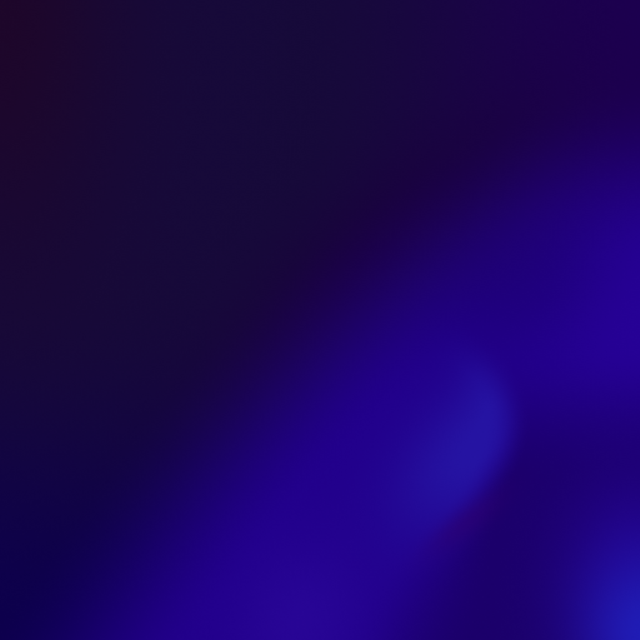
Reproduce this background procedurally as a WebGL 2 fragment shader.

```glsl
#version 300 es
precision highp float;

uniform vec2 u_resolution;
out vec4 fragColor;

// Night backdrop colours
const vec3 NIGHT = vec3(0.088, 0.038, 0.225);
const vec3 TOP_LEFT = vec3(0.115, 0.025, 0.165);
const vec3 TOP_RIGHT = vec3(0.110, 0.000, 0.310);
const vec3 LOW_LEFT = vec3(0.050, 0.000, 0.300);
const vec3 PLUM = vec3(0.100, 0.000, 0.245);

// Light colours
const vec3 VIOLET = vec3(0.132, 0.000, 0.545);
const vec3 POCKET = vec3(0.105, 0.000, 0.415);
const vec3 RIM = vec3(0.145, 0.075, 0.635);
const vec3 FOOT = vec3(0.155, 0.020, 0.585);
const vec3 SIDE = vec3(0.150, 0.005, 0.590);
const vec3 CORNER = vec3(0.125, 0.110, 0.710);
const vec3 FRINGE = vec3(0.180, 0.000, 0.430);

// Lobe shape and edges
const vec2 LOBE_FOOT = vec2(0.45, -0.05);
const vec2 LOBE_HEAD = vec2(0.66, 0.34);
const float LOBE_RADIUS = 0.135;
const float BAND_OUTER = 0.13;
const float BAND_INNER = -0.15;
const float GRAIN = 0.004;
const float GRAIN_CELLS = 512.0;

float hash(vec2 p) {
    return fract(sin(dot(p, vec2(127.1, 311.7))) * 43758.5453);
}

// Soft elliptical spot, rotated by angle
float glow(vec2 p, vec2 center, vec2 size, float angle) {
    float c = cos(angle), s = sin(angle);
    vec2 q = mat2(c, -s, s, c) * (p - center) / size;
    return exp(-dot(q, q));
}

float capsule(vec2 p, vec2 a, vec2 b, float radius) {
    vec2 ab = b - a;
    float t = clamp(dot(p - a, ab) / dot(ab, ab), 0.0, 1.0);
    return length(p - a - ab * t) - radius;
}

// Approximate distance above the curved upper edge of the light
float bandDistance(vec2 p) {
    float height = -0.22 + 1.75 * p.x - 0.78 * p.x * p.x;
    float slope = 1.75 - 1.56 * p.x;
    return (p.y - height) / sqrt(1.0 + slope * slope);
}

vec3 backdrop(vec2 p) {
    vec3 color = mix(NIGHT, LOW_LEFT, 1.0 - smoothstep(0.0, 0.55, p.y));
    color = mix(color, TOP_RIGHT, smoothstep(0.45, 1.0, p.x));
    color = mix(color, TOP_LEFT, glow(p, vec2(0.0, 1.0), vec2(0.18, 0.40), 0.0));
    return mix(color, PLUM, 0.8 * glow(p, vec2(0.58, 0.60), vec2(0.32, 0.10), 0.75));
}

void main() {
    vec2 p = gl_FragCoord.xy / u_resolution;
    vec3 color = backdrop(p);

    // Wide diagonal light
    float band = 1.0 - smoothstep(BAND_INNER, BAND_OUTER, bandDistance(p));
    vec3 light = mix(VIOLET, SIDE, glow(p, vec2(1.0, 0.52), vec2(0.14, 0.20), 0.0));
    light = mix(light, POCKET, 0.45 * glow(p, vec2(0.82, 0.56), vec2(0.16, 0.09), 0.5));

    // Dark pocket beyond the lobe, sharper near its head
    float lobe = capsule(p, LOBE_FOOT, LOBE_HEAD, LOBE_RADIUS);
    float softness = mix(0.10, 0.035, smoothstep(0.02, 0.24, p.y));
    float outside = smoothstep(-softness, softness, lobe);
    float lowerSide = smoothstep(-0.05, 0.12, p.x - 0.50 - 0.35 * p.y);
    float pocket = outside * lowerSide * (1.0 - smoothstep(0.24, 0.46, p.y));
    light = mix(light, POCKET, pocket);

    // Pale rim inside the lobe head, and the glow at its foot
    float rim = glow(p, vec2(0.735, 0.29), vec2(0.15, 0.085), 0.85);
    rim += 0.35 * glow(p, vec2(0.77, 0.40), vec2(0.05, 0.10), 0.3);
    light = mix(light, RIM, min(rim, 1.0) * (1.0 - outside));
    light = mix(light, FOOT, glow(p, vec2(0.47, 0.03), vec2(0.10, 0.12), -0.4));

    // Magenta fringe under the lobe
    float fringe = glow(p, vec2(0.73, 0.185), vec2(0.075, 0.022), 0.65);
    light = mix(light, FRINGE, 0.5 * fringe);

    // Bright lower right corner
    light = mix(light, SIDE, 0.7 * glow(p, vec2(1.0, 0.10), vec2(0.12, 0.17), 0.0));
    light = mix(light, CORNER, glow(p, vec2(1.01, 0.01), vec2(0.10, 0.13), 0.0));

    color = mix(color, light, band);
    color += GRAIN * (hash(floor(p * GRAIN_CELLS)) - 0.5);
    fragColor = vec4(color, 1.0);
}
```
